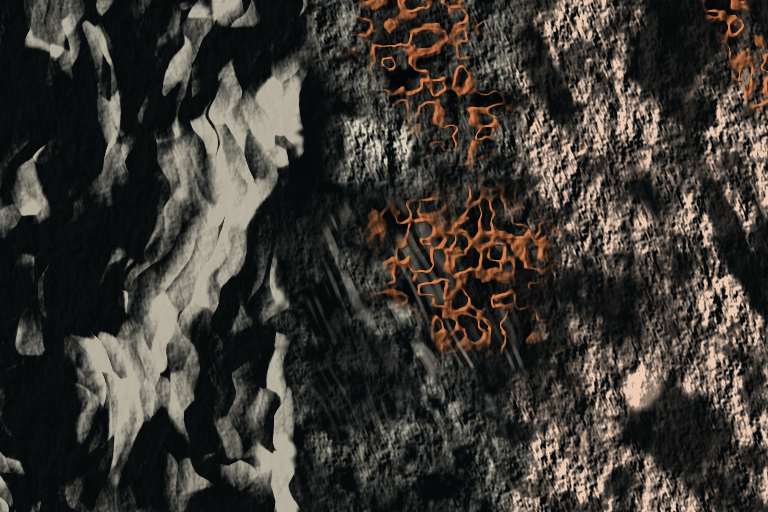
Give the GLSL for this texture, as a WebGL 2 fragment shader.

```glsl
#version 300 es
precision highp float;
// A shadowed cliff: faceted slabs at left, lichened streaks in the middle, grainy rock at right.

#define SLAB_SCALE vec2(12.0, 5.0)
#define GRAIN_SCALE vec2(30.0, 19.0)
#define STREAK_SCALE vec2(115.0, 9.0)
#define LICHEN_SCALE 43.0
#define LIGHT_STEP vec2(-0.0036, 0.0026)
#define SLAB_GAIN 0.90
#define ROCK_GAIN 1.05
#define RELIEF_GAIN 6.5
#define SHADOW vec3(0.02, 0.035, 0.04)
#define STONE vec3(0.80, 0.74, 0.69)
#define RUST vec3(0.90, 0.53, 0.31)
#define UMBER vec3(0.20, 0.10, 0.06)

uniform vec2 u_resolution;
out vec4 fragColor;

float hash(vec2 p) {
  vec3 q = fract(p.xyx * 0.1031);
  q += dot(q, q.yzx + 33.33);
  return fract((q.x + q.y) * q.z);
}

float noise(vec2 p) {
  vec2 i = floor(p), f = fract(p);
  f = f * f * (3.0 - 2.0 * f);
  return mix(mix(hash(i), hash(i + vec2(1, 0)), f.x),
             mix(hash(i + vec2(0, 1)), hash(i + vec2(1, 1)), f.x), f.y);
}

float fbm(vec2 p) {
  float sum = 0.0, amp = 0.5;
  for (int i = 0; i < 4; i++) {
    sum += amp * noise(p);
    p = p * 2.1 + vec2(17.3, 9.1);
    amp *= 0.6;
  }
  return sum;
}

// Axes across and along the slope that falls to the right
vec2 slopeAxes(vec2 p) {
  return vec2(dot(p, vec2(0.91, 0.42)), dot(p, vec2(0.42, -0.91)));
}

// Tilted planes, one per irregular cell, with narrow soft joins
float facets(vec2 p) {
  vec2 base = floor(p);
  float sum = 0.0, total = 1e-9;
  for (int k = 0; k < 9; k++) {
    vec2 id = base + vec2(k % 3 - 1, k / 3 - 1);
    vec2 d = p - id - vec2(hash(id), hash(id + 41.7));
    vec2 tilt = vec2(hash(id + 11.3), hash(id + 23.9)) - 0.5;
    float weight = exp(-32.0 * dot(d, d));
    sum += weight * (hash(id + 67.1) + 1.1 * dot(d, tilt));
    total += weight;
  }
  return sum / total;
}

float grainHeight(vec2 p) { return fbm(slopeAxes(p) * GRAIN_SCALE); }

// Soft ellipse, ragged by the given wobble
float blob(vec2 p, vec2 centre, vec2 radius, float wobble) {
  return 1.0 - smoothstep(0.65, 1.15, length((p - centre) / radius) + wobble);
}

float lichenHeight(vec2 p) {
  p = p * LICHEN_SCALE + 0.5 * noise(p * 60.0);
  return 1.0 - abs(2.0 * noise(p) - 1.0) + 0.3 * noise(p * 2.3);
}

void main() {
  vec2 p = gl_FragCoord.xy / u_resolution.y;
  vec2 axes = slopeAxes(p);
  float ragged = 1.5 * (fbm(p * 9.0) - 0.54);
  float broad = fbm(axes * vec2(5.0, 2.2) + 3.0);
  float grain = grainHeight(p + LIGHT_STEP) - grainHeight(p);
  float relief = clamp(0.5 + RELIEF_GAIN * grain, 0.0, 1.4);

  // Slabs: large and small planes broken by upright shadows
  vec2 bent = p + 0.11 * vec2(noise(p * vec2(6.0, 5.0)), noise(p * 7.0 + 9.0));
  bent.x += 0.025 * noise(p * 22.0);
  float plane = 0.55 * facets(bent * SLAB_SCALE) + 0.45 * facets(bent * SLAB_SCALE * 2.3);
  plane += 0.26 * (fbm(p * vec2(6.0, 2.2) + 21.0) - 0.54) + 0.5 * grain;
  plane += 0.16 * blob(p, vec2(0.55, 0.20), vec2(0.07, 0.32), ragged);
  plane -= 0.25 * blob(p, vec2(0.09, 0.24), vec2(0.08, 0.28), ragged);
  plane -= 0.25 * blob(p, vec2(0.29, 0.75), vec2(0.07, 0.32), ragged);
  float slab = SLAB_GAIN * smoothstep(0.43, 0.83, plane) + 0.03 * relief;

  // Rough rock: pitted grain over broad light and shade
  float light = smoothstep(0.36, 0.70, broad);
  light = max(light, blob(p, vec2(1.41, 0.45), vec2(0.09, 0.38), ragged));
  light = max(light, 0.85 * blob(p, vec2(1.10, 0.74), vec2(0.12, 0.34), ragged));
  float pits = smoothstep(0.32, 0.56, fbm(p * 19.0 + 5.0));
  float rock = ROCK_GAIN * relief * (0.10 + 1.1 * light) * (0.3 + 0.8 * pits);
  float dark = blob(p, vec2(1.31, 0.13), vec2(0.15, 0.12), ragged);
  dark = max(dark, blob(p, vec2(1.32, 0.91), vec2(0.09, 0.13), ragged));
  dark = max(dark, blob(axes, slopeAxes(vec2(1.06, 0.86)), vec2(0.04, 0.17), ragged));
  dark = max(dark, blob(axes, slopeAxes(vec2(1.46, 0.48)), vec2(0.03, 0.30), ragged));
  rock *= 1.0 - 0.88 * dark;
  rock += 0.6 * blob(p, vec2(1.25, 0.24), vec2(0.035, 0.045), ragged);

  // Dark hollow with thin slanting streaks and one pale ledge
  float ridge = noise(axes * STREAK_SCALE + 2.5 * noise(p * 11.0));
  float streak = smoothstep(0.45, 0.85, ridge) * smoothstep(0.25, 0.6, noise(p * 23.0));
  streak *= blob(p, vec2(0.82, 0.36), vec2(0.28, 0.27), ragged);
  float hollow = relief * pits * (0.12 + 0.55 * smoothstep(0.42, 0.72, broad));
  hollow += 0.7 * relief * blob(p, vec2(0.73, 0.70), vec2(0.11, 0.07), ragged);
  hollow = (hollow + 0.55 * streak) * (1.0 - 0.75 * blob(p, vec2(0.69, 0.28), vec2(0.12, 0.14), ragged));
  hollow *= 1.0 - 0.9 * blob(p, vec2(0.57, 0.68), vec2(0.08, 0.19), ragged);

  // Join the three zones along ragged borders
  float pastSlabs = smoothstep(-0.012, 0.012, p.x - 0.58 + 0.1 * ragged);
  float onRock = smoothstep(-0.04, 0.04, p.x - 1.01 + 0.10 * ragged);
  float tone = mix(mix(slab, hollow, pastSlabs), rock, onRock);
  vec3 tint = mix(vec3(0.97, 1.01, 0.98), vec3(1.05, 0.98, 0.93), onRock);
  vec3 colour = mix(SHADOW, STONE, clamp(tone, 0.0, 1.1)) * tint;

  // Curled lichen crusts
  float patches = blob(p, vec2(0.91, 0.50), vec2(0.17, 0.18), ragged);
  patches = max(patches, blob(axes, slopeAxes(vec2(0.84, 0.88)), vec2(0.11, 0.26), ragged));
  patches = max(patches, blob(axes, slopeAxes(vec2(1.45, 0.92)), vec2(0.035, 0.16), ragged));
  float crust = lichenHeight(p);
  float curl = lichenHeight(p + LIGHT_STEP) - crust;
  float cover = patches * smoothstep(0.80, 1.0, crust);
  vec3 lichen = mix(UMBER, RUST, clamp(0.5 - 2.4 * curl + 2.0 * grain, 0.0, 1.0));
  fragColor = vec4(mix(colour * (1.0 - 0.4 * patches), lichen, 0.92 * cover), 1.0);
}
```
